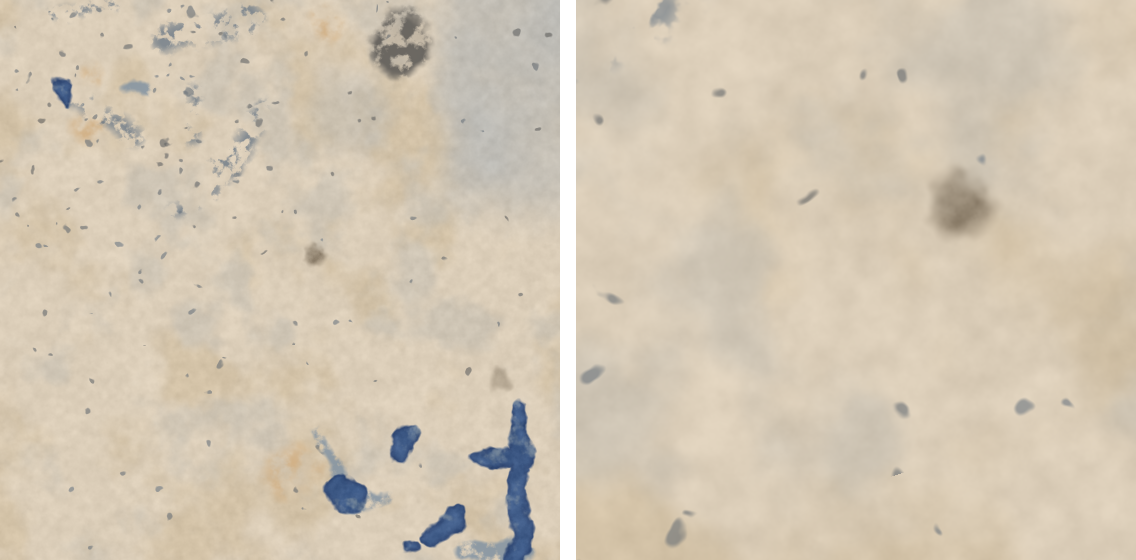
Left, the full canvas; right, a detail of the centre.
This texture is drawn by a Shadertoy shader. Its source:

```glsl
// Weathered cream plaster: layered value noise gives the mottling and grain,
// soft stains and a cool wash tint it, and noise-warped capsules form the
// flakes of old blue paint. Small specks are scattered on jittered grids.

const vec3 CREAM = vec3(0.862, 0.808, 0.725);
const vec3 TAN = vec3(0.815, 0.745, 0.630);
const vec3 GREY = vec3(0.785, 0.755, 0.700);
const vec3 COOL_WASH = vec3(0.735, 0.730, 0.710);
const vec3 OCHRE = vec3(0.810, 0.660, 0.470);
const vec3 SOOT = vec3(0.360, 0.350, 0.335);
const vec3 BROWN = vec3(0.430, 0.375, 0.300);
const vec3 SLATE = vec3(0.430, 0.480, 0.530);
const vec3 BLUE = vec3(0.235, 0.355, 0.540);
const vec3 DEEP_BLUE = vec3(0.150, 0.235, 0.410);
const vec3 PALE_BLUE = vec3(0.510, 0.575, 0.635);

float hash(vec2 p) {
    vec3 q = fract(vec3(p.xyx) * 0.1031);
    q += dot(q, q.yzx + 33.33);
    return fract((q.x + q.y) * q.z);
}

float noise(vec2 p) {
    vec2 i = floor(p), f = fract(p);
    f = f * f * (3.0 - 2.0 * f);
    return mix(mix(hash(i), hash(i + vec2(1, 0)), f.x),
               mix(hash(i + vec2(0, 1)), hash(i + vec2(1, 1)), f.x), f.y);
}

float fbm(vec2 p) {
    float sum = 0.0, weight = 0.5;
    for (int i = 0; i < 4; i++) {
        sum += weight * noise(p);
        p = mat2(1.6, 1.2, -1.2, 1.6) * p + 17.0;
        weight *= 0.5;
    }
    return sum / 0.9375;
}

// Distance to a segment whose radius runs from ra to rb
float capsule(vec2 p, vec2 a, vec2 b, float ra, float rb) {
    vec2 ab = b - a;
    float t = clamp(dot(p - a, ab) / dot(ab, ab), 0.0, 1.0);
    return length(p - a - ab * t) - mix(ra, rb, t);
}

float cover(float d, float soft) {
    return 1.0 - smoothstep(-soft, soft, d);
}

float stain(vec2 p, vec2 centre, float radius) {
    return cover(length(p - centre) - radius, radius * 0.55);
}

// Jittered dots, one per grid cell, kept with the given chance
float specks(vec2 p, float cells, float chance, float size) {
    vec2 id = floor(p * cells);
    vec2 centre = (id + 0.25 + 0.5 * vec2(hash(id + 3.1), hash(id + 71.7))) / cells;
    float radius = size * (0.4 + 0.6 * hash(id + 19.3));
    float kept = step(hash(id + 47.9), chance);
    return kept * cover(length(p - centre) - radius, 0.0018);
}

// Thick flakes at the lower right and one chip at the upper left
float solidPaint(vec2 p) {
    float d = capsule(p, vec2(0.922, 0.270), vec2(0.927, -0.02), 0.016, 0.019);
    d = min(d, capsule(p, vec2(0.858, 0.188), vec2(0.930, 0.186), 0.014, 0.021));
    d = min(d, capsule(p, vec2(0.770, 0.038), vec2(0.815, 0.078), 0.014, 0.021));
    d = min(d, capsule(p, vec2(0.728, 0.022), vec2(0.742, 0.024), 0.012, 0.011));
    d = min(d, capsule(p, vec2(0.716, 0.182), vec2(0.726, 0.215), 0.016, 0.021));
    d = min(d, capsule(p, vec2(0.608, 0.122), vec2(0.640, 0.112), 0.029, 0.021));
    return min(d, capsule(p, vec2(0.106, 0.846), vec2(0.120, 0.812), 0.016, 0.004));
}

// Thin, worn tails and smears of the same paint
float wornPaint(vec2 p) {
    float d = capsule(p, vec2(0.565, 0.232), vec2(0.606, 0.150), 0.005, 0.014);
    d = min(d, capsule(p, vec2(0.635, 0.110), vec2(0.695, 0.104), 0.019, 0.005));
    d = min(d, capsule(p, vec2(0.836, 0.020), vec2(0.935, 0.014), 0.019, 0.018));
    return min(d, capsule(p, vec2(0.240, 0.842), vec2(0.258, 0.840), 0.012, 0.014));
}

// Broken crumbs of pigment left along the upper-left strokes
float crumbZone(vec2 p) {
    float d = capsule(p, vec2(0.345, 0.835), vec2(0.342, 0.745), 0.012, 0.010);
    d = min(d, capsule(p, vec2(0.472, 0.812), vec2(0.405, 0.695), 0.010, 0.024));
    d = min(d, capsule(p, vec2(0.385, 0.665), vec2(0.320, 0.622), 0.006, 0.010));
    d = min(d, capsule(p, vec2(0.130, 0.830), vec2(0.235, 0.755), 0.014, 0.014));
    d = min(d, capsule(p, vec2(0.090, 0.975), vec2(0.200, 0.995), 0.010, 0.010));
    return min(d, capsule(p, vec2(0.290, 0.930), vec2(0.440, 0.965), 0.018, 0.025));
}

void mainImage(out vec4 fragColor, in vec2 fragCoord) {
    vec2 p = fragCoord / iResolution.xy;
    vec2 warp = vec2(fbm(p * 24.0), fbm(p * 24.0 + 40.0)) - 0.5;
    vec2 q = p + 0.034 * warp;
    float grain = fbm(p * 75.0 + 9.0);

    // Mottled plaster, warmer to the left and cooler to the right
    vec3 color = CREAM;
    color = mix(color, TAN, 0.75 * smoothstep(0.48, 0.76, fbm(p * 9.0 + 5.0) + 0.06 * (0.5 - p.x)));
    color = mix(color, GREY, 0.70 * smoothstep(0.50, 0.76, fbm(p * 12.0 + 60.0) + 0.08 * (p.x - 0.5)));
    float wash = smoothstep(0.75, 0.83, q.x) * smoothstep(0.57, 0.72, q.y + 0.08 * q.x - 0.06);
    color = mix(color, COOL_WASH, wash * (0.45 + 0.7 * fbm(p * 8.0 + 21.0)));
    color = mix(color, COOL_WASH, 0.45 * stain(q, vec2(0.62, 0.80), 0.07));
    color += 0.075 * (grain - 0.5) + 0.035 * (fbm(p * 28.0 + 33.0) - 0.5);

    // Ochre and brown stains
    float ochre = max(stain(q, vec2(0.520, 0.155), 0.044), stain(q, vec2(0.155, 0.770), 0.028));
    ochre = max(ochre, max(stain(q, vec2(0.585, 0.955), 0.028), 0.7 * stain(q, vec2(0.165, 0.870), 0.022)));
    color = mix(color, OCHRE, ochre * (0.10 + 0.65 * smoothstep(0.30, 0.75, fbm(p * 40.0))));
    float brown = 0.65 * stain(q, vec2(0.560, 0.542), 0.015) + 0.35 * stain(q, vec2(0.896, 0.322), 0.014);
    color = mix(color, BROWN, brown * (0.5 + grain));

    // Sooty, porous blotch
    float pores = smoothstep(0.34, 0.58, fbm(p * 55.0 + 12.0) + 0.9 * (p.x - 0.70));
    float soot = cover(length((q - vec2(0.716, 0.922)) * vec2(1.0, 0.92)) - 0.052, 0.012);
    color = mix(color, SOOT, soot * (0.18 + 0.70 * pores));

    // Specks, denser toward the upper left, and pigment crumbs
    float density = 0.03 + 0.11 * smoothstep(0.30, 0.75, p.y) * smoothstep(0.75, 0.15, p.x);
    for (int i = 0; i < 2; i++) {
        float layer = float(i);
        float dots = specks(q + 0.37 * layer, 22.0 + 19.0 * layer, density, 0.008 - 0.003 * layer);
        color = mix(color, mix(SOOT, SLATE, noise(p * 14.0)), 0.60 * dots);
    }
    float crumbs = cover(crumbZone(q), 0.014) * smoothstep(0.48, 0.66, fbm(p * 62.0 + 80.0));
    color = mix(color, SLATE, 0.80 * crumbs);

    // Blue paint: worn smears, then solid flakes with darker rims
    float worn = cover(wornPaint(q), 0.006) * smoothstep(0.22, 0.55, fbm(p * 70.0 + 4.0));
    color = mix(color, PALE_BLUE, 0.85 * worn);
    float d = solidPaint(q);
    float rim = smoothstep(-0.011, -0.002, d);
    float scuff = smoothstep(0.52, 0.80, fbm(p * 38.0 + 90.0));
    vec3 paint = mix(BLUE, DEEP_BLUE, 0.45 * rim + 0.25 * (1.0 - grain));
    paint = mix(paint, PALE_BLUE, 0.75 * scuff) + 0.12 * (grain - 0.5);
    color = mix(color, paint, 0.96 * cover(d, 0.0032));

    fragColor = vec4(clamp(color, 0.0, 1.0), 1.0);
}
```
